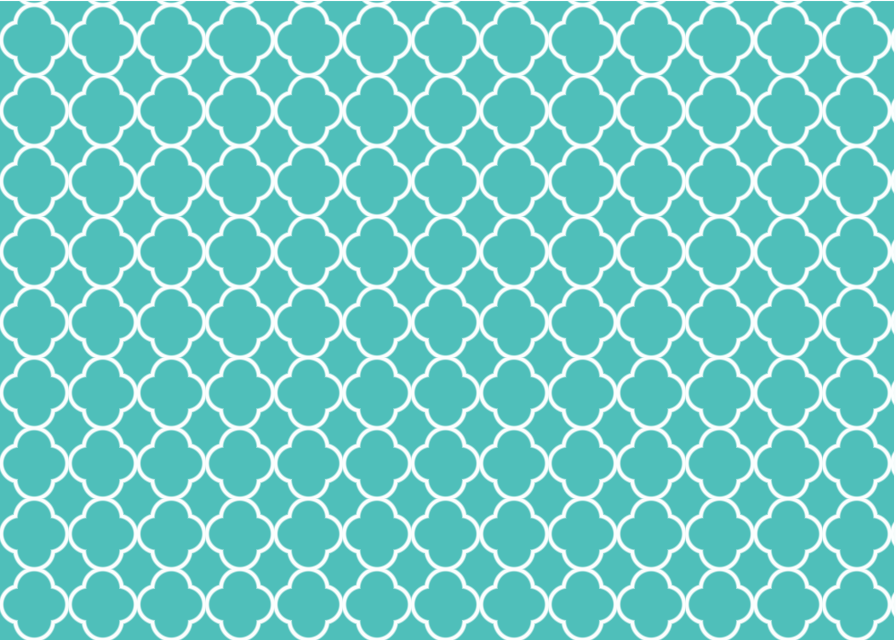
A Shadertoy shader for this pattern:

```glsl
// Quatrefoil lattice: soft white outlines on teal, 13 columns by 9 rows.

// All lengths are fractions of the canvas height.
const vec2 PITCH = vec2(0.1071, 0.1102);
const vec2 GRID_ORIGIN = vec2(0.0, 0.0005);
const vec2 LOBE_OFFSET = vec2(0.0231, 0.0255);
const vec2 LOBE_RADIUS = vec2(0.0285, 0.0296);
const float CORE_RADIUS = 0.03;
const float LINE_HALF_WIDTH = 0.0033;
const float EDGE_SOFTNESS = 0.0019;
const vec2 MARGIN = vec2(0.0030, 0.0018);

const vec3 TEAL = vec3(0.308, 0.750, 0.730);
const vec3 WHITE = vec3(0.985, 0.995, 0.995);

float circle(vec2 p, vec2 center, float radius) {
    return length(p - center) - radius;
}

// Four lobes mirrored into one quadrant, joined by a central disc.
float quatrefoil(vec2 p, vec2 offset, vec2 radius, float core) {
    vec2 q = abs(p);
    float side = circle(q, vec2(offset.x, 0.0), radius.x);
    float top = circle(q, vec2(0.0, offset.y), radius.y);
    return min(min(side, top), circle(q, vec2(0.0), core));
}

// Position relative to the center of the enclosing cell.
vec2 cellPosition(vec2 p, vec2 pitch) {
    return (fract(p / pitch) - 0.5) * pitch;
}

float stroke(float dist, float halfWidth, float softness) {
    return 1.0 - smoothstep(halfWidth - softness, halfWidth + softness, abs(dist));
}

// Thin pale border along the right and top edges.
float borderMask(vec2 p, vec2 size, vec2 margin, float softness) {
    vec2 inset = size - margin;
    vec2 edge = smoothstep(inset - softness, inset + softness, p);
    return max(edge.x, edge.y);
}

void mainImage(out vec4 fragColor, in vec2 fragCoord) {
    vec2 size = iResolution.xy / iResolution.y;
    vec2 p = fragCoord / iResolution.y;
    float pixel = 1.0 / iResolution.y;

    // Repeating outline
    vec2 cell = cellPosition(p - GRID_ORIGIN, PITCH);
    float dist = quatrefoil(cell, LOBE_OFFSET, LOBE_RADIUS, CORE_RADIUS);
    float ink = stroke(dist, LINE_HALF_WIDTH, max(EDGE_SOFTNESS, 0.6 * pixel));

    // Border and colour
    ink = max(ink, borderMask(p, size, MARGIN, 0.5 * pixel));
    fragColor = vec4(mix(TEAL, WHITE, ink), 1.0);
}
```
